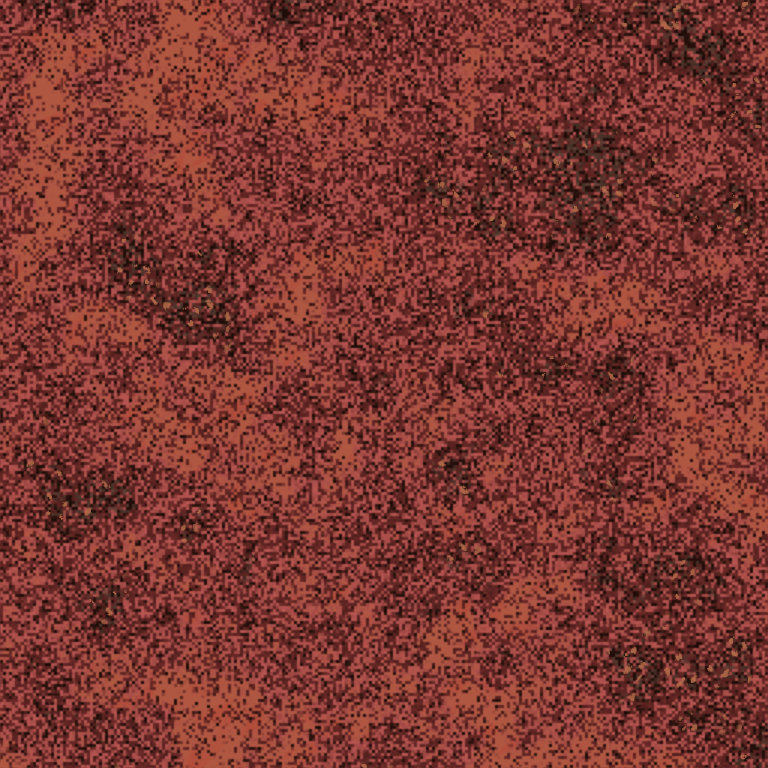
Reproduce this texture procedurally as a Shadertoy shader.

```glsl
float hash(vec2 p) {
    vec3 q = fract(p.xyx * vec3(0.1031, 0.1030, 0.0973));
    q += dot(q, q.yzx + 33.33);
    return fract((q.x + q.y) * q.z);
}

// Soft cellular noise: jittered points with random weights, about -1 to 1
float cloud(vec2 p) {
    vec2 cell = floor(p);
    float total = 0.0, weight = 0.0;
    for (int y = -1; y <= 1; y++)
    for (int x = -1; x <= 1; x++) {
        vec2 id = cell + vec2(x, y);
        vec2 d = id + vec2(hash(id + 17.3), hash(id + 61.7)) - p;
        float w = exp(-4.0 * dot(d, d));
        total += w * (2.0 * hash(id + 5.1) - 1.0);
        weight += w;
    }
    return total / weight;
}

// One grain: black, maroon or light, chosen by chance and by patch height
vec3 grainColour(vec2 id, float lift, float warmth) {
    float r = hash(id + 3.7);
    float tint = hash(id + 91.3);
    float darkShare = clamp(0.53 - 0.60 * lift, 0.10, 0.76);
    float blackShare = 0.05 + 0.10 * smoothstep(0.35, -0.1, lift) * 0.0
                     + 0.07 * (1.0 - smoothstep(-0.1, 0.35, lift))
                     + 0.30 * smoothstep(0.05, 0.7, -lift);

    vec3 rose = mix(vec3(0.62, 0.28, 0.26), vec3(0.73, 0.34, 0.33), tint);
    vec3 clay = mix(vec3(0.69, 0.34, 0.26), vec3(0.70, 0.28, 0.21), 0.6 * warmth);
    vec3 light = mix(rose, clay, smoothstep(0.0, 0.4, lift + 0.3 * (tint - 0.5)));
    vec3 maroon = mix(vec3(0.31, 0.12, 0.11), vec3(0.42, 0.16, 0.15), tint);
    vec3 black = mix(vec3(0.10, 0.04, 0.025), vec3(0.20, 0.09, 0.065), tint);

    vec3 col = mix(maroon, light, smoothstep(darkShare - 0.07, darkShare + 0.07, r));
    col = mix(black, col, smoothstep(blackShare - 0.02, blackShare + 0.02, r));

    // Grey-olive grains in the hollows
    float olive = step(0.72, tint) * smoothstep(0.2, 0.55, -lift);
    return mix(col, vec3(0.30, 0.22, 0.18), 0.8 * olive);
}

void mainImage(out vec4 fragColor, in vec2 fragCoord) {
    vec2 uv = fragCoord / iResolution.y;

    // Broad patches with ragged borders
    float lift = 0.42 * cloud(uv * vec2(4.6, 5.6) + 2.3)
               + 0.36 * cloud(uv * vec2(10.0, 12.0) + 31.0)
               + 0.34 * cloud(uv * 24.0 + 57.0)
               + 0.24 * cloud(uv * 58.0 + 83.0) - 0.02;

    // Faint slanting ember streaks
    float slant = uv.x + uv.y;
    float warmth = smoothstep(0.25, 0.8, cloud(vec2(slant * 26.0, (uv.y - uv.x) * 60.0 + 90.0)));

    // Blend the four nearest grains
    vec2 g = uv * 256.0 - 0.5;
    vec2 base = floor(g);
    vec2 f = smoothstep(0.1, 0.9, g - base);
    vec3 col = vec3(0.0);
    for (int i = 0; i < 4; i++) {
        vec2 corner = vec2(i % 2, i / 2);
        vec2 w = mix(1.0 - f, f, corner);
        col += w.x * w.y * grainColour(base + corner, lift, warmth);
    }

    // Sparse uneven tan flecks in the darkest hollows
    vec2 p = uv * vec2(56.0, 50.0);
    p += 0.3 * sin(p.yx * 1.7);
    vec2 id = floor(p);
    vec2 d = fract(p) - 0.3 - 0.4 * vec2(hash(id + 7.9), hash(id + 23.1));
    float size = mix(0.16, 0.36, hash(id + 12.6));
    float fleck = 1.0 - smoothstep(0.4 * size, size, length(d) + 0.2 * (hash(base) - 0.5));
    fleck *= step(0.66, hash(id + 41.0)) * smoothstep(0.2, 0.4, -lift);
    col = mix(col, vec3(0.72, 0.43, 0.29), 0.85 * fleck);

    fragColor = vec4(col, 1.0);
}
```
